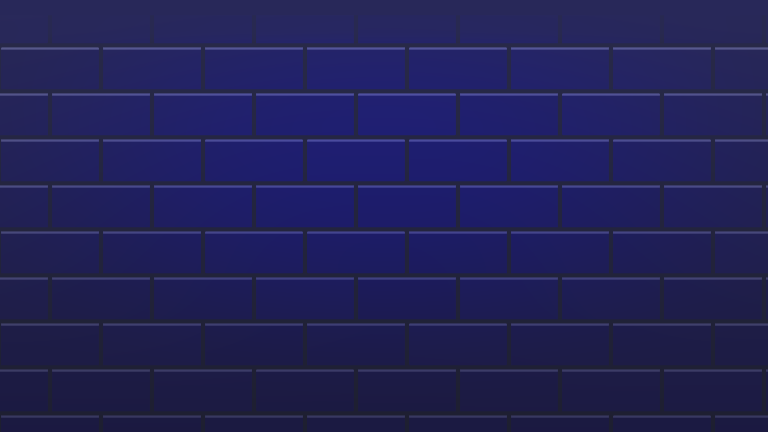
Write a Shadertoy shader that draws this pattern.

```glsl
// Lengths are fractions of the canvas height.
const vec2 PITCH = vec2(0.2361, 0.1065);
const float JOINT = 0.0096;
const float HIGHLIGHT = 0.0052;
const float FIRST_COURSE = 0.1049;
const float LINTEL = 0.036;

float hash(vec2 p) {
    vec3 q = fract(p.xyx * vec3(0.1031, 0.1030, 0.0973));
    q += dot(q, q.yzx + 33.33);
    return fract((q.x + q.y) * q.z);
}

float boxDistance(vec2 p, vec2 halfSize, float radius) {
    vec2 q = abs(p) - halfSize + radius;
    return length(max(q, 0.0)) + min(max(q.x, q.y), 0.0) - radius;
}

float coverage(float dist, float pixel) {
    return clamp(0.5 - dist / pixel, 0.0, 1.0);
}

// Brick index and position around the brick centre, y pointing down.
void runningBond(vec2 p, out vec2 id, out vec2 local) {
    vec2 grid = (p - vec2(-0.0023, FIRST_COURSE)) / PITCH;
    grid.x -= 0.5 * mod(floor(grid.y), 2.0);
    id = floor(grid);
    local = (fract(grid) - 0.5) * PITCH;
}

// Saturated blue in the middle, greyer towards the borders.
vec3 wallLight(vec2 uv) {
    vec3 core = mix(vec3(0.090, 0.085, 0.345), vec3(0.135, 0.135, 0.490), uv.y);
    vec3 rim = mix(vec3(0.105, 0.100, 0.255), vec3(0.160, 0.160, 0.350), uv.y);
    float dist = length((uv - vec2(0.5, 0.6)) / vec2(0.64, 0.54));
    return mix(core, rim, smoothstep(0.1, 1.05, dist));
}

vec3 brickWall(vec2 p, vec2 uv, float pixel) {
    vec2 id, local;
    runningBond(p, id, local);
    vec2 halfSize = 0.5 * (PITCH - JOINT);
    float chip = 0.003 * step(0.8, hash(id + 40.0));
    float brick = coverage(boxDistance(local, halfSize, chip), pixel);

    // Lit upper edge of each brick
    float edge = coverage(local.y + halfSize.y - HIGHLIGHT, pixel);
    vec3 face = wallLight(uv) * (0.985 + 0.03 * hash(id));
    face += edge * mix(0.11, 0.20, uv.y) * vec3(1.0, 1.03, 1.05);

    vec3 mortar = mix(vec3(0.115, 0.120, 0.190), vec3(0.160, 0.165, 0.295), uv.y);
    return mix(mortar, face, brick);
}

// Haze over the top course, closed by a plain band.
vec3 topHaze(vec3 color, float depth, float pixel) {
    vec3 haze = vec3(0.158, 0.158, 0.350);
    float courseHaze = 0.45 * (1.0 - smoothstep(0.07, FIRST_COURSE, depth));
    float band = coverage(depth - LINTEL, pixel);
    return mix(color, haze, max(courseHaze, band));
}

void mainImage(out vec4 fragColor, in vec2 fragCoord) {
    vec2 uv = fragCoord / iResolution.xy;
    float pixel = 1.0 / iResolution.y;
    vec2 p = vec2(fragCoord.x * pixel, 1.0 - uv.y);
    vec3 color = brickWall(p, uv, pixel);
    fragColor = vec4(topHaze(color, p.y, pixel), 1.0);
}
```
